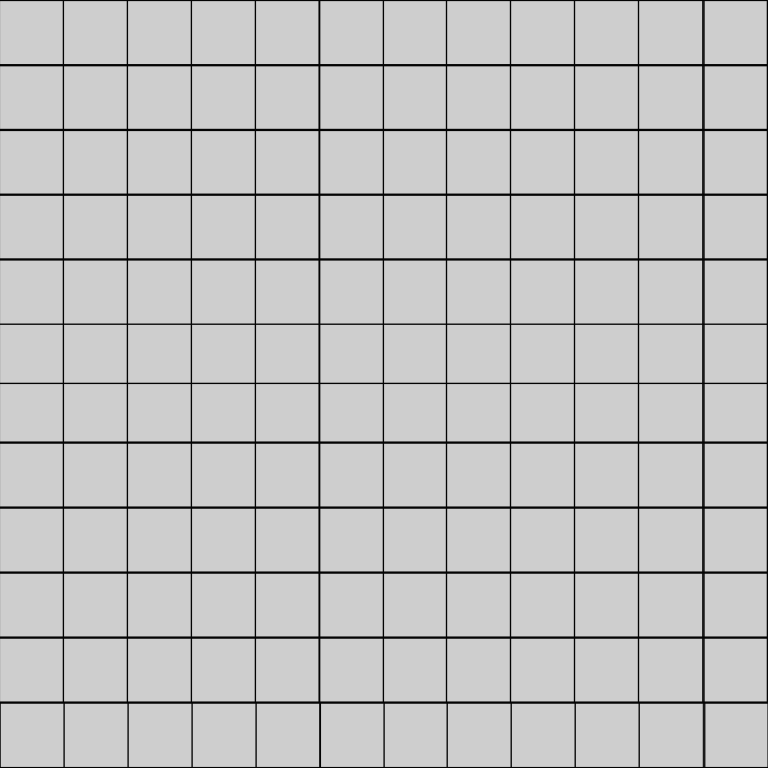
Reproduce this pattern procedurally as a Shadertoy shader.

```glsl
// Pale grey square tiles, twelve by twelve, split by fine uneven black joints.

const float UNIT = 1.0 / 768.0;            // fine step for joint sizes
const vec3 TILE_COLOR = vec3(0.808);
const vec3 JOINT_COLOR = vec3(0.012);
const vec3 FADED_JOINT_COLOR = vec3(0.10);

const float COLUMNS = 12.0;
const float COLUMN_OFFSET = -0.6 * UNIT;
const float NARROW_SHIFT = -0.9 * UNIT;    // joints 7 to 10 sit a little left
const float BOTTOM_ROW_SHIFT = 0.7 * UNIT; // lowest row sits a little right

const float MIDDLE_Y = 384.6 * UNIT;
const float SHORT_ROW = 59.2 * UNIT;       // the two rows beside the middle
const float LOWER_ROW = 65.0 * UNIT;
const float UPPER_ROW = 64.75 * UNIT;

const float THIN = 1.35 * UNIT;
const float MEDIUM = 1.9 * UNIT;
const float THICK = 2.3 * UNIT;
const float WIDEST = 2.7 * UNIT;

// Share of a pixel covered by a line of the given width.
float lineCoverage(float offset, float width, float pixel) {
    float right = min(offset + 0.5 * width, 0.5 * pixel);
    float left = max(offset - 0.5 * width, -0.5 * pixel);
    return clamp((right - left) / pixel, 0.0, 1.0);
}

// Upright joints: x is coverage, y marks the faded joint.
vec2 uprightJoint(vec2 p, float pixel) {
    float x = p.x - COLUMN_OFFSET;
    if (p.y < LOWER_ROW) x -= BOTTOM_ROW_SHIFT;
    float index = floor(x * COLUMNS + 0.5);
    float shift = (index > 6.5 && index < 10.5) ? NARROW_SHIFT : 0.0;
    float faded = index == 11.0 ? 1.0 : 0.0;
    float width = faded > 0.5 ? WIDEST : (index == 5.0 ? MEDIUM : THIN);
    return vec2(lineCoverage(x - index / COLUMNS - shift, width, pixel), faded);
}

// Level joints: two short rows in the middle, even rows beyond them.
float levelJoint(float y, float pixel) {
    float fromMiddle = y - MIDDLE_Y;
    float reach = abs(fromMiddle);
    bool upper = fromMiddle > 0.0;
    if (reach < 0.5 * SHORT_ROW) return lineCoverage(reach, THIN, pixel);

    float pitch = upper ? UPPER_ROW : LOWER_ROW;
    float index = max(0.0, floor((reach - SHORT_ROW) / pitch + 0.5));
    bool thin = index > 4.5 || (upper && index < 0.5);
    return lineCoverage(reach - SHORT_ROW - index * pitch,
                        thin ? THIN : THICK, pixel);
}

void mainImage(out vec4 fragColor, in vec2 fragCoord) {
    vec2 p = fragCoord / iResolution.xy;
    vec2 pixel = 1.0 / iResolution.xy;

    vec2 upright = uprightJoint(p, pixel.x);
    vec3 color = mix(TILE_COLOR, mix(JOINT_COLOR, FADED_JOINT_COLOR, upright.y), upright.x);
    color = mix(color, JOINT_COLOR, levelJoint(p.y, pixel.y));
    fragColor = vec4(color, 1.0);
}
```
